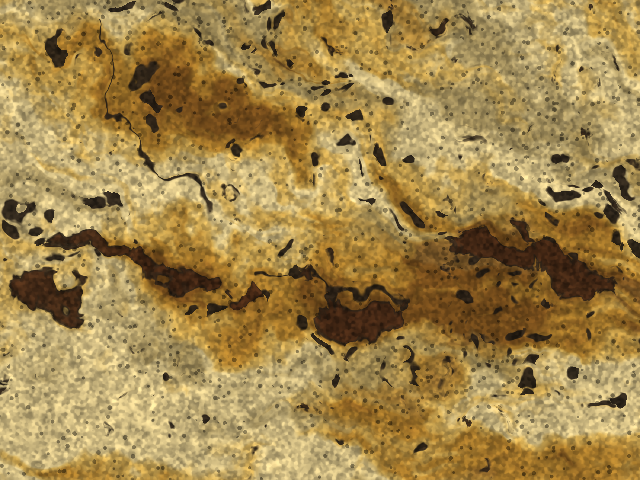
Give the GLSL for this texture, as a Shadertoy shader.

```glsl
// Polished golden granite: ochre veins over cream stone with dark mineral clots.

const vec3 CREAM = vec3(0.80, 0.72, 0.50);
const vec3 GOLD  = vec3(0.75, 0.61, 0.30);
const vec3 OCHRE = vec3(0.62, 0.45, 0.16);
const vec3 BROWN = vec3(0.43, 0.28, 0.10);
const vec3 TAUPE = vec3(0.56, 0.49, 0.31);
const vec3 UMBER = vec3(0.23, 0.13, 0.07);
const vec3 SOOT  = vec3(0.14, 0.11, 0.08);

vec3 hash3(vec2 p) {
    vec3 h = fract(p.xyx * vec3(0.1031, 0.1030, 0.0973));
    h += dot(h, h.yxz + 33.33);
    return fract((h.xxy + h.yzz) * h.zyx);
}

// Cellular noise: x = nearest distance, y = id of that cell, z = blended value in -1..1.
vec3 cells(vec2 p) {
    vec2 base = floor(p), f = p - base;
    float nearest = 9.0, id = 0.0, total = 0.0, weights = 0.0;
    for (int j = -1; j <= 1; j++)
    for (int i = -1; i <= 1; i++) {
        vec2 cell = vec2(i, j);
        vec3 h = hash3(base + cell + 200.0);
        vec2 d = cell + 0.15 + 0.7 * h.xy - f;
        float dist2 = dot(d, d), w = exp(-6.0 * dist2);
        if (dist2 < nearest) { nearest = dist2; id = h.z; }
        total += w * h.z;
        weights += w;
    }
    return vec3(sqrt(nearest), id, 2.0 * total / weights - 1.0);
}

// Layered blended cells, centred on zero.
float clouds(vec2 p) {
    float sum = 0.0, amp = 0.55;
    for (int i = 0; i < 4; i++) {
        sum += amp * cells(p).z;
        p = mat2(1.6, 1.2, -1.2, 1.6) * p + 7.3;
        amp *= 0.52;
    }
    return sum;
}

float segment(vec2 p, vec2 a, vec2 b) {
    vec2 pa = p - a, ba = b - a;
    return length(pa - ba * clamp(dot(pa, ba) / dot(ba, ba), 0.0, 1.0));
}

// Soft band around a segment.
float band(vec2 p, vec2 a, vec2 b, float width) {
    float d = segment(p, a, b) / width;
    return exp(-d * d);
}

// Crack that fades in and out along its length.
float crack(vec2 p, vec2 a, vec2 b, float width, float breakup) {
    float w = width * smoothstep(-0.25, 0.35, breakup);
    return 1.0 - smoothstep(w * 0.4, w + 0.003, segment(p, a, b));
}

// Dark grains; density is the chance that a cell holds one.
float specks(vec2 p, float scale, float density, float rough) {
    vec3 c = cells(p * scale);
    float radius = 0.25 + 0.25 * fract(c.y * 57.0) + 0.35 * rough;
    return step(c.y, density) * (1.0 - smoothstep(radius - 0.1, radius + 0.06, c.x));
}

vec3 stoneColor(float t) {
    vec3 c = mix(CREAM, GOLD, smoothstep(0.20, 0.50, t));
    c = mix(c, OCHRE, smoothstep(0.48, 0.76, t));
    return mix(c, BROWN, smoothstep(0.76, 1.10, t));
}

void mainImage(out vec4 fragColor, in vec2 fragCoord) {
    vec2 p = fragCoord / iResolution.y;

    // Warped coordinates, and a stretched frame that follows the veins
    vec2 q = p + 0.08 * vec2(clouds(p * 6.0), clouds(p * 6.0 + 31.0));
    float slope = mix(0.18, 0.55, smoothstep(0.2, 0.6, p.y));
    vec2 flow = vec2(q.x * 3.0, (q.y + slope * (q.x - 0.6)) * 8.0);
    float cloud = clouds(flow + 3.0);
    float rough = clouds(q * 22.0);

    // Veins and the pale lenses between them
    float upper = band(q, vec2(0.55, 0.92), vec2(0.95, 0.50), 0.07);
    float left  = band(q, vec2(0.15, 0.90), vec2(0.60, 0.77), 0.10);
    float lower = band(q, vec2(0.05, 0.50), vec2(0.55, 0.36), 0.07)
                + band(q, vec2(0.60, 0.34), vec2(0.95, 0.28), 0.07);
    float right = band(q, vec2(0.90, 0.46), vec2(1.30, 0.36), 0.09);
    float strays = band(q, vec2(1.20, 0.64), vec2(1.25, 0.50), 0.07)
                 + band(q, vec2(1.03, 0.34), vec2(1.12, 0.20), 0.07);
    float vein = min(upper + left + lower + right + 0.7 * strays, 1.2);
    float pale = band(q, vec2(0.45, 0.63), vec2(0.80, 0.45), 0.11)
               + band(q, vec2(1.00, 0.85), vec2(1.30, 0.75), 0.16)
               + band(q, vec2(0.05, 0.14), vec2(0.60, 0.08), 0.12);

    // Large clots
    float clot = band(q, vec2(0.99, 0.47), vec2(1.22, 0.37), 0.050)
               + band(q, vec2(0.15, 0.48), vec2(0.43, 0.415), 0.023)
               + band(q, vec2(0.69, 0.32), vec2(0.83, 0.325), 0.034)
               + band(q, vec2(0.09, 0.35), vec2(0.12, 0.35), 0.036)
               + band(q, vec2(0.48, 0.36), vec2(0.54, 0.355), 0.019);
    float clotEdge = clot + 0.75 * rough;

    // Stone body: pale to rusty, greyed in patches
    float thread = 1.0 - smoothstep(0.0, 0.09, abs(clouds(flow * 0.8 + 17.0)));
    float rust = 0.39 + 0.85 * cloud + 0.36 * vein - 0.22 * pale + 0.16 * rough
               + 0.16 * thread * (0.3 + vein) + 0.25 * smoothstep(0.1, 0.6, clot);
    vec3 color = stoneColor(rust);
    float grey = smoothstep(0.02, 0.42, clouds(flow * 0.9 + 41.0) + 0.3 * rough);
    color = mix(color, TAUPE, 0.8 * grey * (1.0 - 0.7 * smoothstep(0.4, 0.9, rust)));

    // Crystal grain and fine pepper
    float grain = 0.6 * cells(p * 150.0).z + 0.4 * cells(p * 70.0 + 5.0).z;
    color *= 1.0 + 0.32 * grain + 0.12 * rough;
    color *= 1.0 - 0.4 * specks(p + 3.0, 95.0, 0.07 + 0.08 * grey, 0.0);

    // Dark minerals
    float density = 0.025 + 0.26 * upper + 0.10 * left + 0.16 * lower
                  + 0.22 * right + 0.36 * strays;
    float dark = specks(q, 32.0, density, rough);
    dark = max(dark, crack(q, vec2(0.17, 0.92), vec2(0.40, 0.57), 0.008, rough));
    dark = max(dark, crack(q, vec2(0.57, 0.385), vec2(0.85, 0.37), 0.006, rough + 0.1));
    float body = smoothstep(0.44, 0.58, clotEdge);
    vec3 mineral = mix(SOOT, UMBER, smoothstep(0.5, 0.8, clotEdge)) * (1.0 + 0.5 * grain);
    color = mix(color, mineral, 0.93 * max(dark, body));

    fragColor = vec4(clamp(color, 0.0, 1.0), 1.0);
}
```
